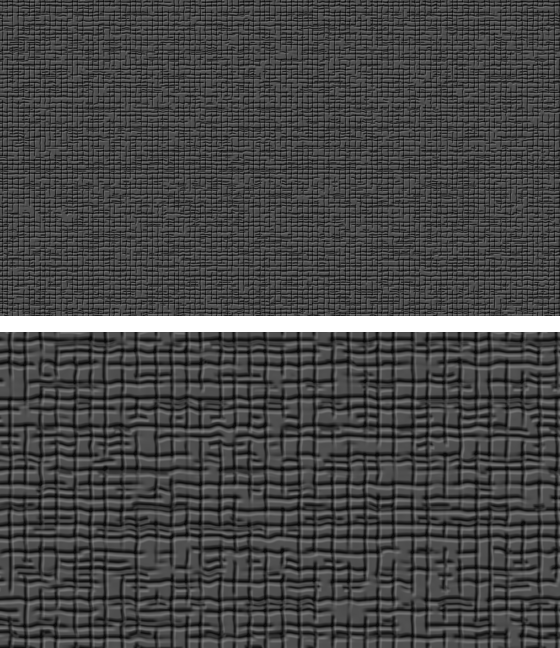
Top: the whole. Bottom: its middle third, enlarged.
Give the GLSL for this texture, as a Shadertoy shader.

```glsl
// Dark embossed weave: small grey plates parted by ragged crossing grooves.
// Jittered row and column lines, broken up by noise, make a depth field that
// is lit from the upper left by comparing its depth on either side.

float hash(vec2 p) {
    vec3 q = fract(vec3(p.xyx) * 0.1031);
    q += dot(q, q.yzx + 33.33);
    return fract((q.x + q.y) * q.z);
}

float noise(vec2 p) {
    vec2 cell = floor(p), f = fract(p);
    f = f * f * (3.0 - 2.0 * f);
    float low = mix(hash(cell), hash(cell + vec2(1, 0)), f.x);
    float high = mix(hash(cell + vec2(0, 1)), hash(cell + vec2(1, 1)), f.x);
    return mix(low, high, f.y);
}

// Distance to the nearest jittered line (x) and the index of that line (y)
vec2 nearestLine(float t, float jitter, float seed) {
    vec2 nearest = vec2(9.0, 0.0);
    for (float k = -1.0; k <= 1.0; k++) {
        float id = floor(t) + k;
        float centre = id + 0.5 + jitter * (hash(vec2(id, seed)) - 0.5);
        float dist = abs(t - centre);
        if (dist < nearest.x) nearest = vec2(dist, id);
    }
    return nearest;
}

// Groove depth: 0 on a plate, 1 in a crack, more where cracks cross
float grooveDepth(vec2 p) {
    // Wobble the threads on the scale of single plates
    vec2 q = p + vec2(0.0022, 0.0034) * (vec2(
        noise(p * vec2(60.0, 110.0)),
        noise(p * vec2(95.0, 60.0) + 37.0)) - 0.5);

    // Columns: thin, even and nearly continuous cracks
    vec2 column = nearestLine(q.x * 59.0, 0.25, 3.0);
    float columnHold = smoothstep(0.05, 0.4, noise(vec2(column.y * 7.0, p.y * 70.0)));
    float columnDepth = columnHold * (1.0 - smoothstep(0.03, 0.18, column.x));

    // Rows: wider cracks, now and then a long unbroken one
    vec2 row = nearestLine(q.y * 66.0, 0.4, 11.0);
    float rowHold = smoothstep(0.06, 0.4, noise(vec2(p.x * 60.0, row.y * 9.0 + 5.0)));
    rowHold = max(rowHold, step(0.85, hash(vec2(row.y, 21.0))));
    float rowDepth = rowHold * (1.0 - smoothstep(0.05, 0.23, row.x));

    // Short extra cracks that split plates into thin slivers
    vec2 split = nearestLine(q.y * 66.0 + 0.5, 0.4, 17.0);
    float splitHold = smoothstep(0.56, 0.74, noise(vec2(p.x * 50.0, split.y * 5.0 + 60.0)));
    float splitDepth = splitHold * (1.0 - smoothstep(0.04, 0.2, split.x));

    // Soft union rounds the plate corners
    float depth = 1.0 - (1.0 - columnDepth) * (1.0 - rowDepth) * (1.0 - splitDepth);
    return depth + 0.5 * columnDepth * rowDepth;
}

float weaveShade(vec2 p) {
    vec2 towardLight = vec2(-0.0011, 0.0021);
    float relief = grooveDepth(p + towardLight) - grooveDepth(p - towardLight);
    float grain = noise(p * vec2(150.0, 190.0)) - 0.5;
    return 0.312 - 0.12 * grooveDepth(p) + 0.15 * relief + 0.02 * grain;
}

void mainImage(out vec4 fragColor, in vec2 fragCoord) {
    // Average four samples per pixel for smooth edges
    float shade = 0.0;
    for (int i = 0; i < 4; i++) {
        vec2 offset = 0.5 * vec2(i % 2, i / 2) - 0.25;
        shade += 0.25 * weaveShade((fragCoord + offset) / iResolution.y);
    }
    fragColor = vec4(vec3(clamp(shade, 0.04, 0.5)), 1.0);
}
```
